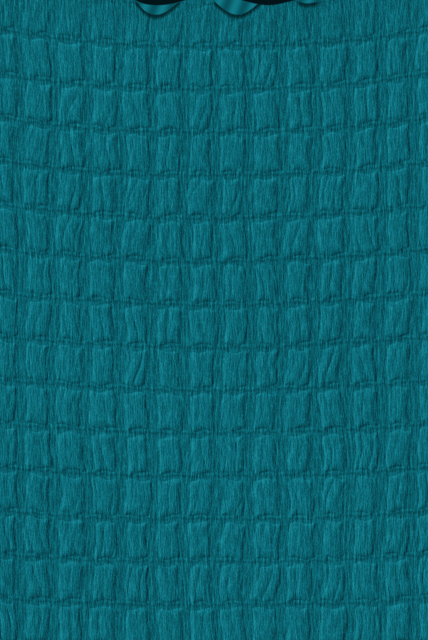
Give the GLSL for this texture, as a Shadertoy shader.

```glsl
const vec2 REPEATS = vec2(13.1, 14.9);
const vec2 GRID_OFFSET = vec2(0.35, -0.09);
const vec3 SHADOW = vec3(0.015, 0.18, 0.22);
const vec3 TEAL = vec3(0.04, 0.40, 0.45);
const vec3 HIGHLIGHT = vec3(0.10, 0.53, 0.59);
const vec3 LINING = vec3(0.01, 0.08, 0.10);

float hash(vec2 p, float seed) {
    vec3 q = fract(vec3(p.xyx) * vec3(0.1031, 0.1130, 0.0973) + seed * 0.137);
    q += dot(q, q.yzx + 33.33);
    return fract((q.x + q.y) * q.z);
}

// Distance to the nearest scattered point
float cellular(vec2 p, float seed) {
    vec2 id = floor(p), f = fract(p);
    float nearest = 2.0;
    for (int j = -1; j <= 1; j++)
    for (int i = -1; i <= 1; i++) {
        vec2 o = vec2(i, j);
        vec2 site = o + vec2(hash(id + o, seed), hash(id + o, seed + 5.0));
        nearest = min(nearest, length(site - f));
    }
    return nearest;
}

float layeredSines(vec2 p) {
    return 0.5 * sin(p.x + 1.7 * sin(p.y * 0.8))
         + 0.3 * sin(p.y * 1.9 + 1.3 * sin(p.x * 1.4))
         + 0.2 * sin(p.x * 3.1 - p.y * 2.3);
}

float roundedBox(vec2 p, vec2 halfSize, float radius) {
    vec2 q = abs(p) - halfSize + radius;
    return length(max(q, 0.0)) + min(max(q.x, q.y), 0.0) - radius;
}

// Stitch rows rise toward both sides, most of all near the top
vec2 gatheredGrid(vec2 uv) {
    float side = 2.0 * uv.x - 1.0;
    float lift = 0.026 * (1.0 - 0.65 * uv.y) * side * side;
    vec2 g = vec2(uv.x, uv.y + lift) * REPEATS + GRID_OFFSET;
    return g + vec2(0.10, 0.025) * layeredSines(g * vec2(0.9, 0.8));
}

// Height of one puffed pocket with its own slant, width and folds
float pocket(vec2 g) {
    vec2 id = floor(g);
    vec2 c = fract(g) - 0.5;
    float slant = hash(id, 1.0) - 0.5;
    float phase = 6.28 * hash(id, 2.0);
    float width = 0.35 + 0.10 * (hash(id, 3.0) - 0.5);

    vec2 bent = c;
    bent.x += 0.14 * slant * c.y + 0.03 * sin(c.y * 7.0 + phase);
    bent.y += 0.03 * sin(c.x * 9.0 + phase * 2.0);
    float d = roundedBox(bent * vec2(0.76, 1.0), vec2(width * 0.76, 0.42), 0.07);
    float puff = 1.0 - exp(18.0 * min(d, 0.0));

    float across = c.x * (5.0 + 5.0 * hash(id, 4.0)) + c.y * slant * 5.0;
    float fold = abs(sin(across + phase + 0.4 * sin(c.y * 6.0 + phase)));
    float depth = 0.2 + 0.6 * hash(id, 6.0);
    return puff * (1.0 - depth * (1.0 - sqrt(fold + 0.01)));
}

float clothHeight(vec2 g) {
    float puff = pocket(g) * mix(0.35, 1.0, smoothstep(0.2, 1.2, g.y));
    float crease = cellular(g * vec2(9.0, 2.0) + vec2(0.0, 0.3 * sin(g.x * 9.0)), 11.0);
    return puff + crease * mix(0.42, 0.22, puff);
}

// Fine vertical threads broken up by a short crinkle
float weave(vec2 g) {
    float threads = cellular(g * vec2(19.0, 3.6), 23.0) - 0.47;
    float crinkle = cellular(g * vec2(21.0, 15.0), 31.0) - 0.47;
    return 0.34 * threads + 0.26 * crinkle;
}

// Faint sewn groove with raised, uneven stitches
float stitching(vec2 g, float aa) {
    float y = fract(g.y + 0.5) - 0.5 + 0.014 * sin(g.x * 11.0 + 2.0 * sin(g.x * 3.7));
    float groove = 1.0 - smoothstep(0.0, 0.03 + aa, abs(y));
    float thread = 1.0 - smoothstep(0.01, 0.03 + aa, abs(y + 0.05));
    float dash = smoothstep(-0.5, 0.8, sin(g.x * 41.0 + 4.0 * sin(g.x * 5.3)));
    return 0.12 * thread * dash - 0.15 * groove * (1.0 - 0.4 * dash);
}

vec3 clothColor(float tone) {
    vec3 dark = mix(SHADOW, TEAL, clamp(tone / 0.6, 0.0, 1.0));
    return mix(dark, HIGHLIGHT, clamp((tone - 0.6) / 0.4, 0.0, 1.0));
}

// Scalloped neckline frill with the dark opening behind it
vec3 neckline(vec3 cloth, vec2 uv, float aa) {
    float span = smoothstep(0.29, 0.34, uv.x) * (1.0 - smoothstep(0.62, 0.79, uv.x));
    float hem = span * (0.008 + 0.017 * cos((uv.x - 0.555) * 33.0)) - 0.002;
    float opening = span * (0.002 + 0.008 * cos((uv.x - 0.63) * 24.0)) - 0.002;
    float pleat = 0.6 + 0.22 * sin(uv.x * 150.0 + uv.y * 90.0);
    float hemShade = 1.0 - smoothstep(0.0, 0.008, abs(uv.y - hem - 0.002));
    cloth *= 1.0 - 0.55 * hemShade * smoothstep(0.0, 0.004, hem);
    cloth = mix(cloth, clothColor(pleat), 1.0 - smoothstep(-aa, aa, uv.y - hem));
    return mix(cloth, LINING, 1.0 - smoothstep(-aa, aa, uv.y - opening));
}

void mainImage(out vec4 fragColor, in vec2 fragCoord) {
    vec2 uv = fragCoord / iResolution.xy;
    uv.y = 1.0 - uv.y;
    float aa = 1.0 / iResolution.y;
    vec2 g = gatheredGrid(uv);

    // Light from the upper left
    float height = clothHeight(g);
    float slope = height - clothHeight(g - vec2(0.05, 0.03));
    float tone = 0.54 + 0.10 * height + 0.62 * clamp(slope, -0.7, 0.45);

    // Weave, sewn rows and broad shading
    tone += weave(g) + stitching(g, REPEATS.y * aa);
    tone += 0.02 * layeredSines(uv * vec2(5.0, 6.0));

    fragColor = vec4(neckline(clothColor(tone), uv, aa), 1.0);
}
```
